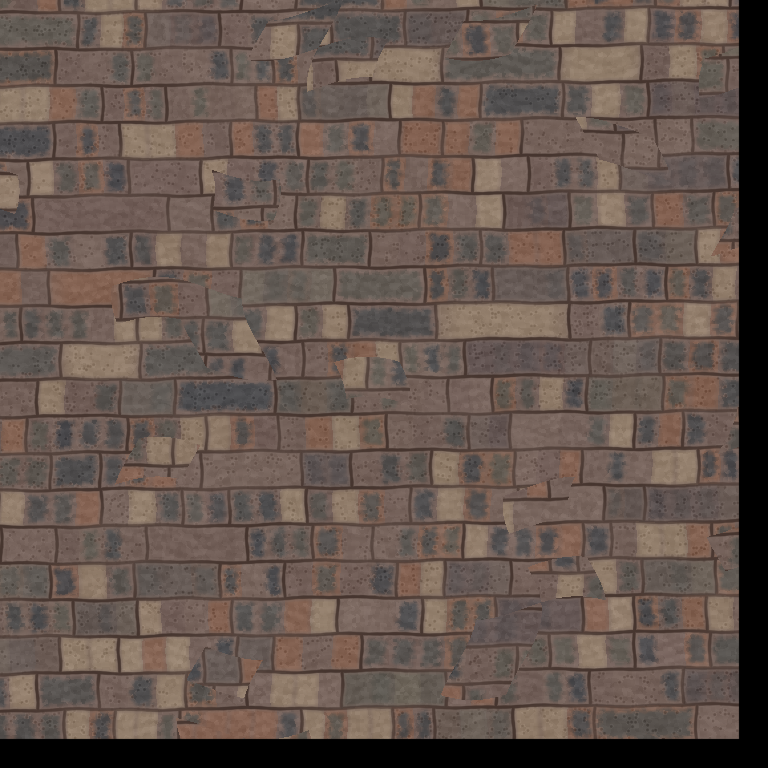
Reproduce this texture procedurally as a three.js fragment shader.

```glsl
// Weathered multicoloured brick wall with thin dark joints and a black margin at right and bottom.
varying vec2 vUv;

float hash(vec2 p) {
  return fract(sin(dot(p, vec2(127.1, 311.7))) * 43758.5453);
}

// Cellular noise: x is the distance to the nearest point, y the random value of its cell.
vec2 cellular(vec2 p) {
  vec2 cell = floor(p), best = vec2(9.0, 0.0);
  for (int j = -1; j <= 1; j++) {
    for (int i = -1; i <= 1; i++) {
      vec2 c = cell + vec2(float(i), float(j));
      vec2 site = c + 0.15 + 0.7 * vec2(hash(c), hash(c + 37.0));
      float d = distance(p, site);
      if (d < best.x) best = vec2(d, hash(c + 71.0));
    }
  }
  return best;
}

// Vertical joint number i of a course, in units of the mean brick length.
float jointAt(float i, float course) {
  return i + 0.72 * (hash(vec2(i, course)) - 0.5);
}

float roundBox(vec2 p, vec2 halfSize, float radius) {
  vec2 q = abs(p) - halfSize + radius;
  return length(max(q, 0.0)) + min(max(q.x, q.y), 0.0) - radius;
}

void main() {
  const float courseHeight = 0.0478;
  const float brickLength = 0.108;

  // Slight slope and layered sine wobble of the courses
  vec2 p = vUv;
  p.y -= 0.008 * (p.x - 0.5);
  p.y += 0.0010 * sin(p.x * 31.0 + p.y * 17.0) + 0.0006 * sin(p.x * 83.0 - p.y * 41.0);
  p.x += 0.0010 * sin(p.y * 120.0 + p.x * 9.0);

  // Scattered repairs where the bond jumps out of line
  vec2 repair = floor(vUv / vec2(0.085, 0.052) + 0.3 * sin(vUv.yx * 23.0));
  if (hash(repair + 5.0) > 0.93) p += vec2(0.043, 0.017);

  // Courses
  float rowPos = (0.987 - p.y) / courseHeight;
  float course = floor(rowPos);
  float y = (fract(rowPos) - 0.5) * courseHeight;

  // Bricks of uneven length
  float along = p.x / brickLength + hash(vec2(course, 9.0)) + 3.0;
  float i = floor(along);
  if (along < jointAt(i, course)) i -= 1.0;
  else if (along >= jointAt(i + 1.0, course)) i += 1.0;
  float left = jointAt(i, course);
  float width = (jointAt(i + 1.0, course) - left) * brickLength;
  float x = (along - left) * brickLength;
  vec2 brick = vec2(i, course);
  float kind = hash(brick + 13.0);

  // Each brick splits into fired bands; some are a single broad band
  float bands = kind > 0.76 ? 1.0 : max(1.0, floor(width / 0.033 + 0.5));
  float bandPos = x / width * bands;
  vec2 band = vec2(i * 7.0 + floor(bandPos), course + 19.0);
  float bandWidth = width / bands;
  vec2 q = vec2((fract(bandPos) - 0.5) * bandWidth, y);

  // Clay colours
  float clay = hash(band);
  vec3 color = mix(vec3(0.45, 0.37, 0.345), vec3(0.49, 0.41, 0.375), hash(band + 3.0));
  if (clay > 0.80) color = vec3(0.60, 0.515, 0.435);
  else if (clay > 0.58) color = vec3(0.54, 0.395, 0.325);
  color = mix(color, vec3(0.47, 0.39, 0.36), 0.35 * smoothstep(0.3, 0.5, abs(fract(bandPos) - 0.5)));

  // Surface grain and horizontal drag marks
  vec2 grain = cellular(vUv * 190.0);
  vec2 blot = cellular(vUv * vec2(75.0, 95.0));
  float streak = sin(p.y * 420.0 + 3.0 * sin(p.x * 55.0 + kind * 40.0));

  // Smoky burnt patches, ragged at the rim
  float burnt = step(clay, 0.80) * step(hash(band + 29.0), 0.62);
  float rim = roundBox(q, vec2(bandWidth, courseHeight) * 0.5 - 0.001, 0.011);
  rim += 0.006 * (blot.x - 0.4) + 0.004 * (grain.y - 0.5);
  vec3 smoke = mix(vec3(0.265, 0.275, 0.295), vec3(0.38, 0.36, 0.325), hash(band + 43.0));
  color = mix(color, smoke, burnt * 0.9 * smoothstep(0.0, -0.011, rim));

  // Dull olive and plum bricks
  vec3 dull = mix(vec3(0.38, 0.365, 0.335), vec3(0.37, 0.32, 0.32), hash(brick + 51.0));
  color = mix(color, dull, kind < 0.18 ? 0.75 : 0.12);

  // Wear
  color += 0.045 * (grain.y - 0.5) + 0.035 * (blot.y - 0.5) + 0.010 * streak;
  color -= 0.09 * step(0.80, grain.y) * smoothstep(0.55, 0.15, grain.x) * step(0.35, hash(brick + 61.0));
  color += 0.025 * (hash(brick + 67.0) - 0.5);

  // Joints with a pale arris beside a dark, partly faded line
  float bedGap = courseHeight * 0.5 - abs(y);
  float headGap = min(x, width - x);
  float gap = min(bedGap, headGap) + 0.0008 * (blot.x - 0.4);
  color = mix(color, vec3(0.48, 0.41, 0.38), 0.4 * smoothstep(0.0065, 0.0030, gap));
  float fade = 0.78 + 0.18 * sin(p.x * 19.0 + 2.0 * sin(p.y * 27.0));
  color = mix(color, vec3(0.265, 0.20, 0.175), fade * smoothstep(0.0032, 0.0010, gap));

  // Black margin
  float wall = smoothstep(0.9632, 0.9612, vUv.x) * smoothstep(0.0368, 0.0388, vUv.y);
  gl_FragColor = vec4(clamp(color, 0.0, 1.0) * wall, 1.0);
}
```
